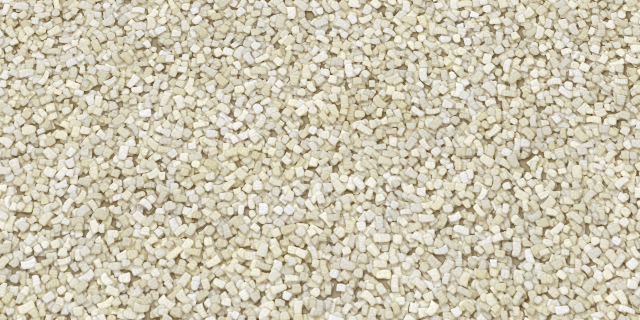
Give the GLSL for this texture, as a Shadertoy shader.

```glsl
const float CELL = 0.038;          // grain spacing, in canvas heights
const int LAYERS = 4;
const float FILL = 0.92;           // share of cells that hold a grain
const float EDGE_SOFTNESS = 0.0022;
const float SHADOW_STRENGTH = 0.30;
const float SHADOW_REACH = 0.26;   // in cells
const vec2 SHADOW_SHIFT = vec2(0.05, -0.10);
const vec2 LIGHT_DIR = vec2(-0.5, 0.86);
const float LIGHT_GAIN = 0.13;
const float RIM_DARKENING = 0.13;
const float SURFACE_ROUGHNESS = 0.13;
const float RIDGE_DEPTH = 0.03;
const float PERSPECTIVE = 0.14;    // shrinks the grains toward the top
const float TAU = 6.2832;

const vec3 TONES[6] = vec3[6](
    vec3(0.27, 0.20, 0.11),        // deep gap
    vec3(0.43, 0.35, 0.23),        // brown shade
    vec3(0.58, 0.52, 0.40),        // umber
    vec3(0.73, 0.685, 0.575),      // tan
    vec3(0.84, 0.82, 0.73),        // cream
    vec3(0.925, 0.915, 0.875));    // off-white

vec3 hash3(vec2 cell, float seed) {
    uvec3 v = uvec3(ivec3(vec3(cell, seed)) + 4096);
    v = v * 1664525u + 1013904223u;
    v.x += v.y * v.z; v.y += v.z * v.x; v.z += v.x * v.y;
    v ^= v >> 16u;
    v.x += v.y * v.z; v.y += v.z * v.x; v.z += v.x * v.y;
    return vec3(v >> 8u) / 16777216.0;
}

float cornerSlope(vec2 corner, vec2 offset) {
    float angle = TAU * hash3(corner, 90.0).x;
    return dot(vec2(cos(angle), sin(angle)), offset);
}

float gradientNoise(vec2 p) {
    vec2 i = floor(p), f = p - i;
    vec2 u = f * f * f * (f * (f * 6.0 - 15.0) + 10.0);
    vec2 e = vec2(1.0, 0.0);
    return mix(mix(cornerSlope(i, f), cornerSlope(i + e, f - e), u.x),
               mix(cornerSlope(i + e.yx, f - e.yx), cornerSlope(i + 1.0, f - 1.0), u.x), u.y);
}

// Rounded block, bent along its length and narrowed toward one end
float grainDistance(vec2 q, vec2 size, float corner, float bend, float taper) {
    q.y += bend * q.x * q.x;
    size.y *= 1.0 + taper * clamp(q.x / size.x, -1.0, 1.0);
    vec2 d = abs(q) - size + corner;
    return length(max(d, 0.0)) + min(max(d.x, d.y), 0.0) - corner;
}

// Paints one grain and its shadow; surface holds tone and warmth
void layGrain(inout vec2 surface, vec2 p, vec2 cell, float layer, float edge) {
    vec3 place = hash3(cell, layer);
    if (place.z > FILL) return;
    vec3 form = hash3(cell, layer + 20.0);
    vec3 look = hash3(cell, layer + 40.0);
    vec3 twist = hash3(cell, layer + 60.0);

    // Local frame, in cells
    float angle = TAU * twist.x;
    mat2 turn = mat2(cos(angle), -sin(angle), sin(angle), cos(angle));
    vec2 offset = p - cell - mix(vec2(0.1), vec2(0.9), place.xy);
    if (dot(offset, offset) > 1.3) return;
    vec2 q = turn * offset;
    vec2 size = vec2(mix(0.34, 0.74, form.x * form.x), mix(0.25, 0.42, form.y));
    float corner = size.y * mix(0.3, 0.85, form.z);
    float bend = (twist.y - 0.5) * 0.9;
    float taper = (twist.z - 0.5) * 0.5;

    // Shadow cast on whatever lies below
    float away = grainDistance(turn * (offset - SHADOW_SHIFT), size, corner, bend, taper);
    surface.x *= 1.0 - SHADOW_STRENGTH * (1.0 - smoothstep(-0.05, SHADOW_REACH, away));

    float d = grainDistance(q, size, corner, bend, taper);
    if (d > edge) return;

    // Domed, slightly ridged body
    vec2 u = clamp(q / size, -1.0, 1.0);
    float light = dot((u * u * u) * turn, LIGHT_DIR);
    float tone = mix(0.80, 1.05, look.x) + LIGHT_GAIN * light;
    tone -= RIM_DARKENING * smoothstep(-0.13, 0.0, d);
    tone += SURFACE_ROUGHNESS * gradientNoise(q * 4.5 + place.xy * 40.0);
    tone += RIDGE_DEPTH * step(0.5, look.z) * sin(q.x * TAU * 4.0);
    float cover = 1.0 - smoothstep(-edge, edge, d);
    surface = mix(surface, vec2(tone, look.y - 0.5), cover);
}

vec3 toneColor(float tone) {
    float t = clamp(tone, 0.0, 1.0) * 5.0;
    vec3 color = TONES[0];
    for (int i = 1; i < 6; i++) color = mix(color, TONES[i], clamp(t - float(i - 1), 0.0, 1.0));
    return color + max(tone - 1.0, 0.0) * 0.5;
}

void mainImage(out vec4 fragColor, in vec2 fragCoord) {
    vec2 uv = (fragCoord - vec2(0.5 * iResolution.x, 0.0)) / iResolution.y;
    vec2 p = uv * (1.0 + PERSPECTIVE * uv.y) / CELL;
    float edge = max(EDGE_SOFTNESS, 0.6 / iResolution.y) / CELL;

    // Pile the grains from the bottom layer up, far rows first
    vec2 surface = vec2(0.5, 0.0);
    for (int layer = 0; layer < LAYERS; layer++) {
        vec2 shifted = p + float(layer) * vec2(0.37, 0.61);
        vec2 home = floor(shifted);
        for (int j = 1; j >= -1; j--)
            for (int i = -1; i <= 1; i++)
                layGrain(surface, shifted, home + vec2(i, j), float(layer), edge);
    }

    // Broad drifts of light and tint
    float tone = surface.x + 0.06 * gradientNoise(uv * 4.0 + 7.0);
    float warmth = surface.y + 0.5 * gradientNoise(uv * 7.0 + 31.0);
    vec3 color = toneColor(tone) + warmth * vec3(0.015, 0.0, -0.07);
    fragColor = vec4(clamp(color, 0.0, 1.0), 1.0);
}
```
